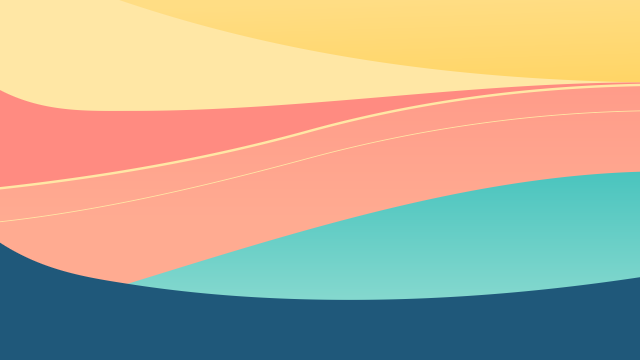
Write a WebGL 2 fragment shader that draws this background.

```glsl
#version 300 es
precision highp float;
// Layered flat waves: golden sky, coral and salmon bands, teal hill, navy foreground.

uniform vec2 u_resolution;
out vec4 outColor;

const float RIGHT = 16.0 / 9.0; // canvas width when its height is 1

const vec3 CREAM = vec3(1.0, 0.906, 0.647);
const vec3 GOLD_LIGHT = vec3(1.0, 0.867, 0.518);
const vec3 GOLD_DEEP = vec3(1.0, 0.835, 0.400);
const vec3 CORAL = vec3(1.0, 0.545, 0.506);
const vec3 SALMON_TOP = vec3(1.0, 0.608, 0.537);
const vec3 SALMON_LOW = vec3(1.0, 0.669, 0.569);
const vec3 TEAL_TOP = vec3(0.290, 0.769, 0.745);
const vec3 TEAL_LOW = vec3(0.518, 0.847, 0.808);
const vec3 NAVY = vec3(0.122, 0.345, 0.478);

// Height at x of a cubic from a to b with the given end slopes
float curve(float x, vec2 a, vec2 b, float slopeA, float slopeB) {
    float span = b.x - a.x;
    float t = (x - a.x) / span;
    float u = 1.0 - t;
    float blend = t * t * (3.0 - 2.0 * t);
    return mix(a.y, b.y, blend) + span * t * u * (slopeA * u - slopeB * t);
}

// Two cubics joined smoothly at the middle knot
float wave(float x, vec2 a, vec2 b, vec2 c, vec3 slopes) {
    return x < b.x ? curve(x, a, b, slopes.x, slopes.y)
                   : curve(x, b, c, slopes.y, slopes.z);
}

// Change of a field across one pixel
float pixelStep(float d) {
    return max(length(vec2(dFdx(d), dFdy(d))), 1e-6);
}

// Smooth coverage of the region where d is positive
float fill(float d) {
    return clamp(0.5 + d / pixelStep(d), 0.0, 1.0);
}

// Smooth coverage of a line around d = 0
float stroke(float d, float halfWidth, float pixel) {
    return clamp(0.5 + halfWidth / pixel - abs(d) / pixelStep(d), 0.0, 1.0);
}

// Vertical gradient between two heights
vec3 ramp(float y, float low, float high, vec3 lowColor, vec3 highColor) {
    return mix(lowColor, highColor, clamp((y - low) / (high - low), 0.0, 1.0));
}

void main() {
    vec2 p = gl_FragCoord.xy / u_resolution * vec2(RIGHT, 1.0);
    float pixel = 1.0 / u_resolution.y;

    // Boundaries of the layers
    float goldEdge = curve(p.x, vec2(0.331, 1.0), vec2(RIGHT, 0.771), -0.34, -0.02);
    float coralEdge = wave(p.x, vec2(0.0, 0.750), vec2(0.370, 0.692),
                           vec2(RIGHT, 0.771), vec3(-0.52, 0.0, 0.0));
    float salmonEdge = wave(p.x, vec2(0.0, 0.477), vec2(0.856, 0.635),
                            vec2(RIGHT, 0.764), vec3(0.11, 0.275, 0.02));
    float thinEdge = wave(p.x, vec2(0.0, 0.384), vec2(0.856, 0.560),
                          vec2(RIGHT, 0.692), vec3(0.11, 0.27, 0.02));
    float tealEdge = curve(p.x, vec2(0.359, 0.213), vec2(RIGHT, 0.523), 0.31, 0.03);
    float navyLeft = curve(p.x, vec2(0.0, 0.326), vec2(0.359, 0.211), -0.65, -0.155);
    float navyRight = wave(p.x, vec2(0.359, 0.211), vec2(0.972, 0.167),
                           vec2(RIGHT, 0.230), vec3(-0.155, 0.0, 0.15));
    float navyEdge = p.x < 0.359 ? navyLeft : navyRight;

    // Sky
    float tiltedY = p.y - 0.03 * (p.x - RIGHT);
    vec3 gold = ramp(tiltedY, 0.775, 1.02, GOLD_DEEP, GOLD_LIGHT);
    vec3 color = mix(CREAM, gold, fill(p.y - goldEdge));

    // Coral and salmon bands with cream lines
    color = mix(color, CORAL, fill(coralEdge - p.y));
    vec3 salmon = ramp(p.y, 0.40, 0.77, SALMON_LOW, SALMON_TOP);
    color = mix(color, salmon, fill(salmonEdge - p.y));
    color = mix(color, CREAM, stroke(p.y - salmonEdge, 0.0034, pixel));
    color = mix(color, CREAM, stroke(p.y - thinEdge, 0.0011, pixel));

    // Hill and foreground
    vec3 teal = ramp(p.y, 0.17, 0.52, TEAL_LOW, TEAL_TOP);
    color = mix(color, teal, fill(tealEdge - p.y));
    color = mix(color, NAVY, fill(navyEdge - p.y));

    outColor = vec4(color, 1.0);
}
```
